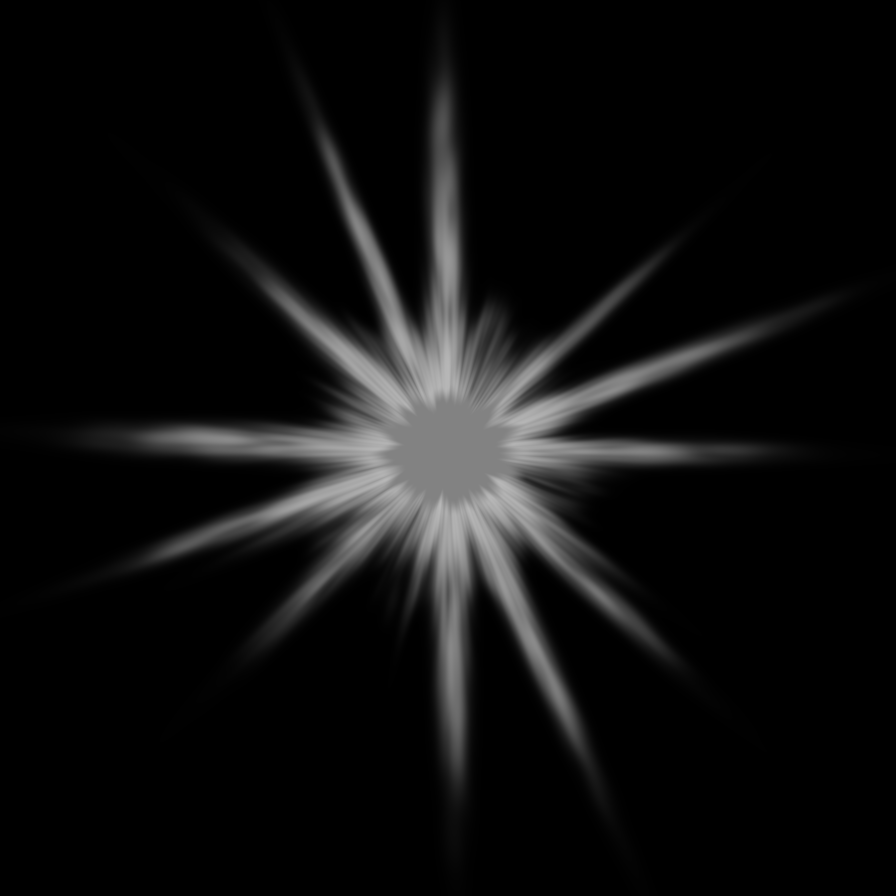
Give the GLSL for this background, as a WebGL 1 fragment shader.

```glsl
precision highp float;
// A grey starburst on black: twelve tapering rays, three per quadrant, spring
// from a ragged flat core. Gaussian beams and a short halo are summed, broken
// up by gradient noise stretched along the radius, then softly limited.

uniform vec2 u_resolution;

#define CENTER vec2(0.0, -0.003)
#define CORE_GREY 0.51
#define CORE_RADIUS 0.061
#define HALO_RADIUS 0.118
#define HALO_LIGHT 0.62
#define BASE_SPREAD 0.009
#define STREAK_DEPTH 0.95
#define WHITE_LEVEL 0.74
#define SOFTNESS 0.62

const float TAU = 6.283185;

vec2 gradientAt(vec2 cell, float period) {
    cell.x = mod(cell.x, period);
    float h = fract(sin(dot(cell, vec2(127.1, 311.7))) * 43758.5);
    return vec2(cos(h * TAU), sin(h * TAU));
}

// Gradient noise that repeats in x after a whole number of cells.
float gradientNoise(vec2 p, float period) {
    vec2 i = floor(p);
    vec2 f = p - i;
    vec2 u = f * f * f * (f * (f * 6.0 - 15.0) + 10.0);
    vec2 e = vec2(0.0, 1.0);
    float a = dot(gradientAt(i, period), f);
    float b = dot(gradientAt(i + e.yx, period), f - e.yx);
    float c = dot(gradientAt(i + e.xy, period), f - e.xy);
    float d = dot(gradientAt(i + e.yy, period), f - e.yy);
    return mix(mix(a, b, u.x), mix(c, d, u.x), u.y);
}

// Noise in polar space: cells around the circle, stretched outward.
float streaks(float turn, float r, float cells, float radialScale) {
    return gradientNoise(vec2(turn * cells, r * radialScale + cells), cells);
}

// Three beams at once: angle in degrees, reach, half width and light of each.
float beams(vec2 p, vec3 degrees, vec3 reach, vec3 width, vec3 light) {
    vec3 a = radians(degrees);
    vec3 along = p.x * cos(a) + p.y * sin(a);
    vec3 across = p.y * cos(a) - p.x * sin(a);
    float r = length(p);
    vec3 sigma = width + BASE_SPREAD * exp(-r * r / 0.014);
    vec3 q = across / sigma;
    vec3 t = r / reach;
    vec3 fade = exp(-t * t * t * t) + 0.07 * exp(-t * t);
    return dot(light * fade * exp(-q * q), smoothstep(0.0, 0.03, along));
}

void main() {
    vec2 p = (gl_FragCoord.xy - 0.5 * u_resolution)
           / min(u_resolution.x, u_resolution.y) - CENTER + 1e-5;
    float r = length(p);
    float turn = atan(p.y, p.x) / TAU + 0.5;

    float broad = streaks(turn, r, 28.0, 9.0);
    float medium = streaks(turn, r, 64.0, 16.0);
    float fine = streaks(turn, r, 150.0, 12.0);

    // Main rays, one quadrant per line group, counted from the right.
    float rays = beams(p, vec3(-0.4, 21.3, 42.5), vec3(0.29, 0.34, 0.27),
                       vec3(0.011, 0.011, 0.009), vec3(0.80, 0.85, 0.48));
    rays += beams(p, vec3(90.8, 111.7, 136.8), vec3(0.34, 0.33, 0.27),
                  vec3(0.014, 0.010, 0.013), vec3(0.95, 0.85, 0.80));
    rays += beams(p, vec3(177.7, 199.6, 225.6), vec3(0.32, 0.31, 0.25),
                  vec3(0.014, 0.011, 0.013), vec3(0.95, 0.80, 0.65));
    rays += beams(p, vec3(271.2, 294.0, 316.8), vec3(0.32, 0.33, 0.28),
                  vec3(0.014, 0.012, 0.011), vec3(0.80, 0.85, 0.75));
    // Short side spikes.
    rays += beams(p, vec3(256.0, 324.0, 206.0), vec3(0.16, 0.19, 0.21),
                  vec3(0.005, 0.008, 0.009), vec3(0.50, 0.55, 0.35));

    // Uneven halo that joins the ray bases.
    float s = r / (HALO_RADIUS * (1.0 + 0.25 * broad + 0.2 * medium));
    float halo = HALO_LIGHT * exp(-s * s * s * s);

    float grain = 1.0 + STREAK_DEPTH * (0.5 * broad + 0.55 * medium + 0.5 * fine);
    float light = (rays + halo) * max(grain, 0.0);
    light = WHITE_LEVEL * (1.0 - exp(-light / SOFTNESS));

    // Flat core, slightly wide, with its rim frayed by the streaks.
    float rim = length(p * vec2(0.92, 1.08))
              + 0.022 * streaks(turn, 0.0, 28.0, 1.0) + 0.012 * medium;
    float outside = smoothstep(CORE_RADIUS - 0.007, CORE_RADIUS + 0.017, rim);
    float grey = mix(CORE_GREY, light, outside);

    gl_FragColor = vec4(vec3(grey), 1.0);
}
```
